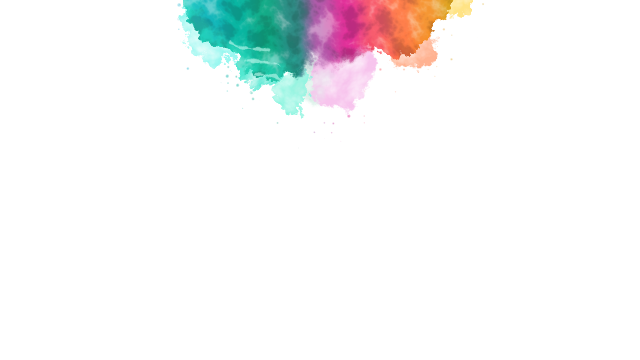
Write a Shadertoy shader that draws this background.

```glsl
// A rainbow watercolour bloom hanging from the top edge of white paper.
// Ellipse distances roughened by cellular noise and layered sines form the
// washes; a horizontal colour ramp, mottling, streaks and droplets finish it.

const vec3 WHITE = vec3(1.0);
const vec3 TURQUOISE = vec3(0.15, 0.85, 0.73);
const int STOPS = 11;
const vec3 RAMP[STOPS] = vec3[STOPS](
    vec3(0.08, 0.70, 0.82), vec3(0.04, 0.70, 0.72), vec3(0.00, 0.70, 0.62),
    vec3(0.03, 0.66, 0.51), vec3(0.14, 0.53, 0.50), vec3(0.68, 0.32, 0.65),
    vec3(0.88, 0.15, 0.58), vec3(0.97, 0.33, 0.40), vec3(1.00, 0.47, 0.26),
    vec3(0.96, 0.57, 0.16), vec3(0.85, 0.65, 0.12));

vec2 hash2(vec2 cell) {
    vec3 q = fract(cell.xyx * vec3(0.1031, 0.1030, 0.0973));
    q += dot(q, q.yzx + 33.33);
    return fract((q.xx + q.yz) * q.zy);
}

// Distance to the nearest jittered cell point
float cellular(vec2 p) {
    vec2 cell = floor(p), f = fract(p);
    float nearest = 2.0;
    for (int y = -1; y <= 1; y++)
    for (int x = -1; x <= 1; x++) {
        vec2 o = vec2(x, y);
        vec2 r = o + hash2(cell + o) - f;
        nearest = min(nearest, dot(r, r));
    }
    return sqrt(nearest);
}

// Cellular octaves, roughly centred on zero
float mottle(vec2 p) {
    float sum = 0.0, amp = 0.5;
    for (int i = 0; i < 4; i++) {
        sum += amp * (cellular(p) - 0.45);
        p = mat2(0.8, 0.6, -0.6, 0.8) * p * 2.1 + 17.0;
        amp *= 0.55;
    }
    return sum;
}

vec2 sineWarp(vec2 p) {
    float freq = 24.0;
    for (int i = 0; i < 4; i++) {
        p += 0.14 / freq * sin(p.yx * freq + vec2(1.3, 4.1) * float(i + 1));
        freq *= 1.9;
    }
    return p;
}

float ellipse(vec2 p, vec2 center, vec2 radius) {
    return (length((p - center) / radius) - 1.0) * min(radius.x, radius.y);
}

float capsule(vec2 p, vec2 a, vec2 b) {
    vec2 ab = b - a;
    return length(p - a - ab * clamp(dot(p - a, ab) / dot(ab, ab), 0.0, 1.0));
}

vec3 ramp(float x) {
    float t = clamp((x + 0.38) / 0.76, 0.0, 0.999) * float(STOPS - 1);
    int i = int(t);
    return mix(RAMP[i], RAMP[i + 1], smoothstep(0.0, 1.0, fract(t)));
}

// Lay a translucent wash with a slightly stronger drying rim
vec3 stain(vec3 paper, float d, vec3 pigment, float strength, float soft) {
    float cover = 1.0 - smoothstep(-soft, soft, d);
    float rim = 0.25 * exp(-abs(d) * 160.0);
    return mix(paper, pigment, clamp(cover * (strength + rim), 0.0, 1.0));
}

// Sparse drops that shrink with distance from the wash
float droplets(vec2 p, float d, float density, float soft) {
    vec2 grid = p * density, cell = floor(grid);
    vec2 h = hash2(cell + 5.0), k = hash2(cell + 71.0);
    float size = 0.24 * k.x * (1.0 - smoothstep(0.0, 0.08, d));
    float dist = length(fract(grid) - mix(vec2(0.3), vec2(0.7), h)) - size;
    float edge = soft * density;
    return step(0.78, k.y) * smoothstep(0.0, 0.05, size)
         * (1.0 - smoothstep(-edge, edge, dist));
}

void mainImage(out vec4 fragColor, in vec2 fragCoord) {
    // Height units: x from the centre line, y as depth below the top edge
    vec2 p = (fragCoord - vec2(0.5 * iResolution.x, iResolution.y)) / iResolution.y;
    p.y = -p.y;
    float soft = max(0.0025, 1.0 / iResolution.y);
    vec2 q = sineWarp(p);
    float rough = 0.055 * mottle(q * 22.0);
    float tone = mottle(q * 11.0 + 40.0);
    float paleStrength = clamp(0.78 + 1.6 * tone, 0.3, 1.0);

    // Pale outer washes
    float aqua = ellipse(q, vec2(-0.292, 0.058), vec2(0.088, 0.12)) + rough;
    float teal = ellipse(q, vec2(-0.148, 0.162), vec2(0.081)) + rough;
    float mint = ellipse(q, vec2(-0.072, 0.243), vec2(0.046, 0.069)) + rough;
    float haze = ellipse(q, vec2(-0.021, 0.22), vec2(0.051, 0.06)) + rough;
    float pink = ellipse(q, vec2(0.06, 0.197), vec2(0.083, 0.102)) + rough;
    float peach = ellipse(q, vec2(0.25, 0.134), vec2(0.069, 0.056)) + rough;
    float lemon = ellipse(q, vec2(0.391, 0.0), vec2(0.044)) + rough;
    vec3 color = stain(WHITE, haze, vec3(0.82, 0.93, 0.89), paleStrength, 0.015);
    color = stain(color, pink, vec3(0.97, 0.77, 0.93), paleStrength, 0.006);
    color = stain(color, mint, vec3(0.56, 0.96, 0.88), paleStrength, soft);
    color = stain(color, aqua, vec3(0.60, 0.97, 0.94), paleStrength, soft);
    color = stain(color, teal, vec3(0.32, 0.91, 0.82), paleStrength, soft);
    color = stain(color, peach, vec3(1.00, 0.70, 0.57), paleStrength, 0.005);
    color = stain(color, lemon, vec3(1.00, 0.89, 0.52), paleStrength, soft);

    // Dense pigment, softer where violet bleeds into pink
    float dense = ellipse(q, vec2(-0.218, 0.0), vec2(0.157, 0.144));
    dense = min(dense, ellipse(q, vec2(-0.125, 0.058), vec2(0.127, 0.167)));
    dense = min(dense, ellipse(q, vec2(0.025, 0.023), vec2(0.15, 0.144)));
    dense = min(dense, ellipse(q, vec2(0.188, 0.0), vec2(0.143, 0.153)));
    dense = min(dense, ellipse(q, vec2(0.303, -0.012), vec2(0.067, 0.065))) + rough;
    float bleed = smoothstep(-0.09, -0.02, p.x) * (1.0 - smoothstep(0.1, 0.16, p.x));
    vec3 hue = ramp(q.x + 0.05 * tone);
    float coolRim = smoothstep(-0.06, 0.0, dense) * (1.0 - smoothstep(-0.1, -0.03, p.x));
    hue = mix(hue, TURQUOISE, 0.8 * coolRim);
    hue = mix(hue, WHITE, 0.35 * smoothstep(0.0, 0.25, tone));
    hue *= 1.0 - 0.18 * smoothstep(0.0, 0.2, -tone);
    color = stain(color, dense, hue, 0.95, mix(soft, 0.022, bleed));

    // Light brush streaks across the green
    for (int i = 0; i < 3; i++) {
        vec2 start = vec2(-0.25, 0.115) + float(i) * vec2(0.035, 0.045);
        float streak = capsule(q, start, start + vec2(0.1, 0.03)) + 0.3 * rough;
        color = mix(color, vec3(0.78, 0.99, 0.95), 0.6 * (1.0 - smoothstep(0.0, 0.005, streak)));
    }

    // Splatter just outside the washes
    float outer = min(min(min(dense, aqua), min(teal, mint)), min(min(pink, peach), lemon));
    float drops = droplets(p, outer, 45.0, soft) * smoothstep(0.0, 0.01, outer);
    color = mix(color, mix(ramp(p.x), WHITE, 0.35), 0.7 * drops);

    fragColor = vec4(color, 1.0);
}
```
